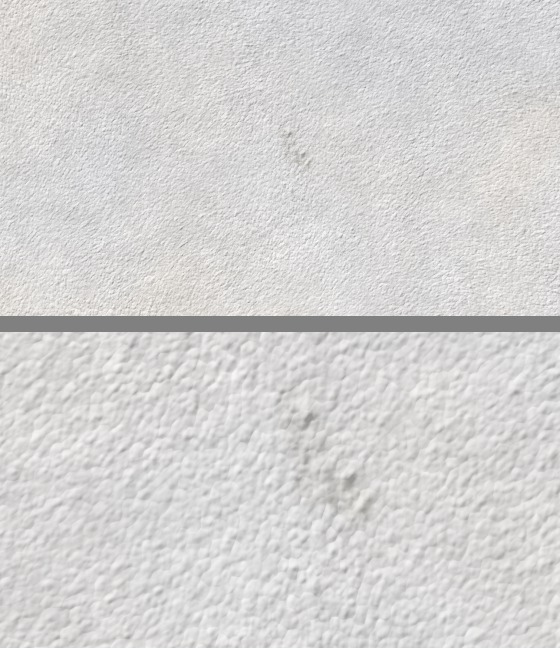
Top, the full canvas; bottom, a detail of the centre.
Give the GLSL for this texture, as a WebGL 1 fragment shader.

```glsl
precision highp float;
// Sunlit white stucco: cellular bumps and creased facets, lit from the upper
// left by their slope, follow a slowly turning trowel direction. Scratches,
// a small chipped spot and broad warm and cool stains lie on top.
uniform vec2 u_resolution;

const vec3 PLASTER = vec3(0.850, 0.845, 0.843);
const vec3 WARM_STAIN = vec3(0.010, 0.002, -0.012);
const vec3 COOL_STAIN = vec3(-0.010, -0.006, 0.008);
const vec2 LIGHT_DIR = vec2(-0.6, 0.8);

vec3 hash3(vec2 cell, float seed) {
  vec3 k = vec3(dot(cell, vec2(127.1, 311.7)),
                dot(cell, vec2(269.5, 183.3)),
                dot(cell, vec2(419.2, 371.9)));
  return fract(sin(k + seed * 17.3) * 43758.545);
}

// Smooth broad variation from layered, rotated sines, about -1 to 1.
float broadWaves(vec2 p, float seed) {
  float sum = 0.0;
  float amp = 0.55;
  for (int i = 0; i < 4; i++) {
    p = mat2(0.8, 0.6, -0.6, 0.8) * p * 1.6 + seed;
    sum += amp * sin(p.x + 1.3 * sin(p.y)) * cos(p.y * 0.8);
    amp *= 0.65;
  }
  return sum;
}

// Light on scattered bumps; 'stretch' narrows them across 'along',
// and a higher 'sparsity' leaves fewer strong bumps.
float bumpRelief(vec2 p, vec2 along, float stretch, float sparsity, float seed) {
  vec2 cell = floor(p);
  vec2 across = vec2(-along.y, along.x);
  vec2 lightLocal = vec2(dot(LIGHT_DIR, along), dot(LIGHT_DIR, across));
  float lit = 0.0;
  for (int y = -1; y <= 1; y++) {
    for (int x = -1; x <= 1; x++) {
      vec2 id = cell + vec2(float(x), float(y));
      vec3 rnd = hash3(id, seed);
      vec2 d = p - id - rnd.xy;
      vec2 q = vec2(dot(d, along), dot(d, across) * stretch);
      float falloff = max(0.0, 1.0 - dot(q, q));
      lit += pow(rnd.z, sparsity) * 6.0 * dot(q, lightLocal) * falloff * falloff;
    }
  }
  return lit;
}

// Light on packed grains that meet in sharp creases, each with its own tone.
float creasedRelief(vec2 p, vec2 along, float stretch, float seed) {
  vec2 cell = floor(p);
  vec2 across = vec2(-along.y, along.x);
  float lit = 0.0;
  float total = 0.0001;
  for (int y = -1; y <= 1; y++) {
    for (int x = -1; x <= 1; x++) {
      vec2 id = cell + vec2(float(x), float(y));
      vec3 rnd = hash3(id, seed);
      vec2 d = p - id - rnd.xy;
      vec2 q = vec2(dot(d, along), dot(d, across) * stretch);
      float nearness = exp(-11.0 * dot(q, q));
      lit += nearness * (dot(d, LIGHT_DIR) * (0.6 + 0.8 * rnd.z) + 0.5 * (rnd.z - 0.5));
      total += nearness;
    }
  }
  return lit / total;
}

float segmentDistance(vec2 p, vec2 a, vec2 b) {
  vec2 ab = b - a;
  float t = clamp(dot(p - a, ab) / dot(ab, ab), 0.0, 1.0);
  return length(p - a - ab * t);
}

// Ragged L-shaped chip, 1 inside and 0 outside, placed from the canvas centre.
float chipMask(vec2 p) {
  vec2 ragged = p + 0.010 * vec2(broadWaves(p * 45.0, 2.0), broadWaves(p * 45.0, 7.0));
  float stem = segmentDistance(ragged, vec2(0.018, 0.09), vec2(0.045, 0.0));
  float foot = segmentDistance(ragged, vec2(0.03, 0.005), vec2(0.085, -0.008));
  return 1.0 - smoothstep(0.008, 0.03, min(stem, foot));
}

void main() {
  vec2 p = gl_FragCoord.xy / u_resolution.y;
  vec2 centred = p - 0.5 * u_resolution / u_resolution.y;

  // Trowel strokes lean right of centre and turn steeper to the left.
  float angle = 0.75 - 0.7 * centred.x + 1.1 * broadWaves(p * 2.6, 4.0);
  vec2 along = vec2(cos(angle), sin(angle));

  // Grain: crisp facets over softer bumps, with uneven roughness.
  float facets = creasedRelief(p * 96.0, along, 1.3, 12.0);
  float dust = bumpRelief(p * 185.0, along, 1.1, 1.0, 11.0);
  float fine = bumpRelief(p * 122.0, along, 1.25, 1.0, 1.0);
  float coarse = bumpRelief(p * 64.0, along, 1.35, 1.2, 2.0);
  float roughness = 1.0 + 0.22 * broadWaves(p * 6.0, 9.0);
  float relief = (1.05 * facets + 0.27 * dust + 0.45 * fine + 0.36 * coarse) * roughness;

  // Scratches gather in patches.
  float patches = smoothstep(-0.1, 0.6, broadWaves(p * 3.0, 6.0) - 0.4 * centred.y);
  relief += 0.65 * patches * bumpRelief(p * 24.0, along, 7.0, 3.0, 3.0);

  // The chip shows larger, darker lumps.
  float chip = chipMask(centred);
  relief += chip * (0.6 * bumpRelief(p * 46.0, along, 1.2, 0.6, 5.0) - 0.4);

  // Shadows run deeper than highlights.
  float shade = clamp(0.088 * relief - 0.016 * relief * relief, -0.24, 0.1);

  // Stains: warm to the lower left, cool towards the top.
  float stain = broadWaves(p * 2.2, 3.0) - 0.5 * centred.x;
  vec3 colour = PLASTER + shade;
  colour += WARM_STAIN * smoothstep(0.0, 0.9, stain - 0.5 * centred.y);
  colour += COOL_STAIN * smoothstep(0.0, 0.9, 0.8 * centred.y - stain);

  // Broad and patchy changes of brightness.
  colour += 0.020 * broadWaves(p * 3.5, 8.0) + 0.022 * broadWaves(p * 17.0, 5.0);
  colour -= 0.022 * centred.y + chip * vec3(0.0, 0.003, 0.012);
  gl_FragColor = vec4(clamp(colour, 0.0, 1.0), 1.0);
}
```
